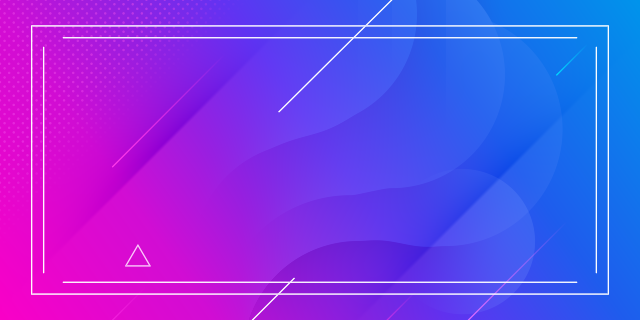
This background is drawn by a WebGL 2 fragment shader. Its source:

```glsl
#version 300 es
precision highp float;
uniform vec2 u_resolution;
out vec4 outColor;

#define LINE_HALF_WIDTH 0.0021
#define DOT_PERIOD 0.0286
#define DOT_RADIUS 0.0038
#define DOT_ALPHA 0.42
#define WAVE_LIGHT 0.12
#define WAVE_SHADE 0.10
#define BAND_DEPTH 0.14

const vec3 WHITE = vec3(1.0);
const vec3 PINK = vec3(1.0, 0.22, 0.92);
const vec3 CYAN = vec3(0.0, 0.85, 1.0);
const vec3 GLOW = vec3(0.50, 0.62, 1.0);
const vec3 SHADE = vec3(0.30, 0.02, 0.62);

float pixel;

float coverage(float d) {
    return 1.0 - smoothstep(-0.6 * pixel, 0.6 * pixel, d);
}

float ramp(float a, float b, float x) {
    return clamp((x - a) / (b - a), 0.0, 1.0);
}

// x: distance to the segment, y: position along it
vec2 segment(vec2 p, vec2 a, vec2 b) {
    vec2 ab = b - a;
    float h = clamp(dot(p - a, ab) / dot(ab, ab), 0.0, 1.0);
    return vec2(length(p - a - ab * h), h);
}

float stroke(vec2 p, vec2 a, vec2 b) {
    return coverage(segment(p, a, b).x - LINE_HALF_WIDTH);
}

float fadingStroke(vec2 p, vec2 a, vec2 b) {
    vec2 s = segment(p, a, b);
    return coverage(s.x - LINE_HALF_WIDTH) * (1.0 - s.y);
}

vec3 diagonalGradient(vec2 p) {
    float t = p.x + 0.7 * p.y;
    vec3 c = mix(vec3(0.98, 0.0, 0.78), vec3(0.82, 0.05, 0.83), ramp(0.0, 0.67, t));
    c = mix(c, vec3(0.60, 0.12, 0.88), ramp(0.67, 1.02, t));
    c = mix(c, vec3(0.38, 0.20, 0.95), ramp(1.02, 1.4, t));
    c = mix(c, vec3(0.12, 0.36, 0.93), ramp(1.4, 1.95, t));
    return mix(c, vec3(0.0, 0.58, 0.92), ramp(1.95, 2.7, t));
}

// Round lobe on the right, flowing into a hollow arc on the left
float wave(vec2 p, vec3 lobe, vec3 hollow, vec2 blend) {
    if (p.x > blend.y) return length(p - lobe.xy) - lobe.z;
    vec2 dx = p.x - vec2(lobe.x, hollow.x);
    vec2 h = sqrt(max(vec2(lobe.z, hollow.z) * vec2(lobe.z, hollow.z) - dx * dx, 0.0));
    float edge = mix(hollow.y + h.y, lobe.y - h.x, smoothstep(blend.x, blend.y, p.x));
    return edge - p.y;
}

// Light just inside the edge, shade just outside it
vec3 paintWave(vec3 c, float d, float visible, float shade) {
    float inside = coverage(d);
    c = mix(c, GLOW, inside * visible * WAVE_LIGHT * exp(min(d, 0.0) * 3.5));
    return mix(c, SHADE, (1.0 - inside) * visible * shade * exp(-max(d, 0.0) * 6.0));
}

// Shadow lying along a 45 degree fold, sharp on its lower right side
float foldShadow(vec2 p, float edge, float middle, float reach) {
    float s = edge - (p.x - p.y);
    float along = (p.x + p.y - middle) / reach;
    return smoothstep(0.0, 0.02, s) * exp(-max(s, 0.0) * 9.0) * exp(-along * along * 2.0);
}

float dotGrid(vec2 p) {
    vec2 a = fract(p / DOT_PERIOD) - 0.5;
    vec2 b = fract(p / DOT_PERIOD + 0.5) - 0.5;
    float d = min(length(a), length(b)) * DOT_PERIOD;
    return coverage(d - DOT_RADIUS) * (1.0 - smoothstep(-0.5, -0.2, p.x - p.y));
}

void main() {
    pixel = 1.0 / u_resolution.y;
    vec2 p = gl_FragCoord.xy * pixel;
    vec3 c = diagonalGradient(p);

    // Nested waves, from the outermost inwards
    float inner = wave(p, vec3(0.951, 0.956, 0.352), vec3(0.964, 0.193, 0.362), vec2(0.833, 1.12));
    float middle = wave(p, vec3(1.224, 0.766, 0.354), vec3(1.094, -0.021, 0.411), vec2(1.094, 1.224));
    float outer = wave(p, vec3(1.393, 0.596, 0.365), vec3(1.12, -0.115, 0.362), vec2(1.12, 1.393));
    middle = min(middle, inner);
    outer = min(outer, middle);
    float rightSide = smoothstep(1.2, 1.6, p.x);
    c = paintWave(c, outer, smoothstep(0.65, 0.95, p.x), mix(0.24, 0.0, rightSide));
    c = paintWave(c, middle, smoothstep(0.75, 1.1, p.x), WAVE_SHADE * (1.0 - rightSide));
    c = paintWave(c, inner, smoothstep(0.6, 0.95, p.x), WAVE_SHADE * (1.0 - rightSide));

    // Low disc and fold shadows
    float disc = length(p - vec2(1.445, 0.245)) - 0.227;
    c = mix(c, GLOW, coverage(disc) * 0.2 * smoothstep(1.25, 1.65, p.x));
    float folds = foldShadow(p, -0.023, 1.05, 0.65) + foldShadow(p, 1.128, 1.85, 0.7);
    c = max(c - vec3(1.0, 0.8, 0.25) * BAND_DEPTH * folds, 0.0);

    c = mix(c, vec3(0.95, 0.32, 0.92), dotGrid(p) * DOT_ALPHA);

    // Fading coloured streaks
    c = mix(c, PINK, fadingStroke(p, vec2(0.352, 0.479), vec2(0.703, 0.831)));
    c = mix(c, CYAN, fadingStroke(p, vec2(1.740, 0.766), vec2(1.836, 0.862)));
    c = mix(c, vec3(0.85, 0.42, 1.0), fadingStroke(p, vec2(1.464, 0.0), vec2(1.771, 0.307)));
    c = mix(c, PINK, 0.5 * fadingStroke(p, vec2(1.21, 0.0), vec2(1.30, 0.09)));
    c = mix(c, PINK, 0.5 * fadingStroke(p, vec2(0.352, 0.0), vec2(0.456, 0.104)));

    // White diagonals and the mirrored double frame
    float white = stroke(p, vec2(1.224, 1.0), vec2(0.872, 0.651));
    white = max(white, stroke(p, vec2(0.919, 0.130), vec2(0.789, 0.0)));
    vec2 q = abs(p - vec2(1.0, 0.5));
    white = max(white, stroke(q, vec2(0.0, 0.382), vec2(0.802, 0.382)));
    white = max(white, stroke(q, vec2(0.8635, 0.0), vec2(0.8635, 0.352)));
    vec2 corner = vec2(0.901, 0.419);
    white = max(white, stroke(q, vec2(0.0, corner.y), corner));
    white = max(white, stroke(q, vec2(corner.x, 0.0), corner));

    // Small triangle outline
    vec2 m = vec2(abs(p.x - 0.431), p.y);
    vec2 foot = vec2(0.038, 0.169);
    float triangle = max(stroke(m, vec2(0.0, 0.234), foot), stroke(m, vec2(0.0, foot.y), foot));
    c = mix(c, vec3(1.0, 0.85, 1.0), triangle * 0.9);

    outColor = vec4(mix(c, WHITE, white), 1.0);
}
```
